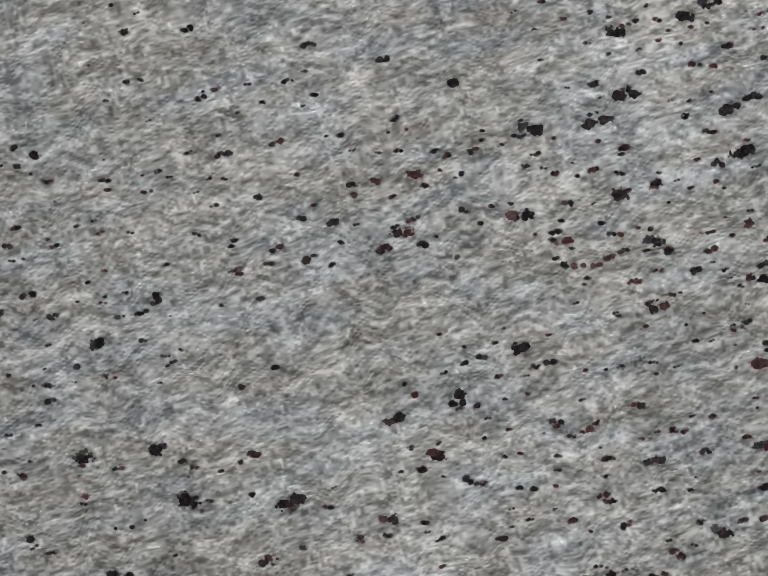
Give the GLSL for this texture, as a Shadertoy shader.

```glsl
const vec3 STONE = vec3(0.558, 0.559, 0.553);
const vec3 MICA = vec3(0.115, 0.108, 0.112);
const vec3 GARNET = vec3(0.25, 0.17, 0.175);
const float GRAIN_TILT = 0.26;
const float SPOT_TILT = 0.13;
const vec2 FINE_SCALE = vec2(150.0, 250.0);
const vec2 MEDIUM_SCALE = vec2(58.0, 125.0);
const vec2 COARSE_SCALE = vec2(17.0, 42.0);
const vec2 CLUSTER_SCALE = vec2(3.5, 8.0);
const float FINE_AMOUNT = 0.24;
const float MEDIUM_AMOUNT = 0.25;
const float COARSE_AMOUNT = 0.14;
const float BROAD_AMOUNT = 0.07;
const float FLECK_AMOUNT = 0.13;
const float SPOT_CELL = 0.07;
const float SPOT_SHARE = 0.42;
const float SPECK_CELL = 0.034;
const float SPECK_SHARE = 0.22;
const float SPOT_EDGE = 0.0022;

float hash(vec2 p) {
    return fract(sin(dot(p, vec2(127.1, 311.7))) * 43758.5453);
}

vec2 hash2(vec2 p) {
    return vec2(hash(p), hash(p + 57.3));
}

float noise(vec2 p) {
    vec2 i = floor(p), f = fract(p);
    f = f * f * (3.0 - 2.0 * f);
    float low = mix(hash(i), hash(i + vec2(1, 0)), f.x);
    float high = mix(hash(i + vec2(0, 1)), hash(i + vec2(1, 1)), f.x);
    return mix(low, high, f.y);
}

vec2 rotate(vec2 p, float angle) {
    float c = cos(angle), s = sin(angle);
    return vec2(c * p.x + s * p.y, c * p.y - s * p.x);
}

// Tilted, stretched grains at several sizes, with pale flecks
vec3 stone(vec2 p) {
    vec2 q = rotate(p, GRAIN_TILT);
    q += 0.012 * (vec2(noise(p * 24.0), noise(p * 24.0 + 31.0)) - 0.5);
    float shade = FINE_AMOUNT * (noise(q * FINE_SCALE) - 0.5)
                + MEDIUM_AMOUNT * (noise(q * MEDIUM_SCALE + 13.0) - 0.5)
                + COARSE_AMOUNT * (noise(q * COARSE_SCALE + 29.0) - 0.5)
                + BROAD_AMOUNT * (noise(q * 4.0 + 41.0) - 0.5);
    float fleck = smoothstep(0.80, 0.95, noise(q * vec2(90.0, 150.0) + 71.0));
    fleck *= smoothstep(0.4, 0.7, noise(q * 22.0 + 83.0));
    float warmth = 0.02 * (noise(q * vec2(12.0, 25.0) + 97.0) - 0.5);
    return STONE + shade + FLECK_AMOUNT * fleck + warmth * vec3(1.0, 0.3, -1.0);
}

// Ragged dark grains, strung together in short rows
vec3 addSpots(vec3 colour, vec2 p, float cell, float share, float seed) {
    vec2 home = floor(p / cell);
    float ragged = noise(p * 95.0 + seed) + noise(p * 210.0 + seed) - 1.0;
    float glint = 0.09 * (noise(p * 190.0 + 7.0) - 0.5);
    for (int j = -1; j <= 1; j++)
    for (int i = -1; i <= 1; i++) {
        vec2 id = home + vec2(i, j);
        vec2 centre = (id + hash2(id + seed)) * cell;
        float density = smoothstep(0.15, 0.85, noise(centre * CLUSTER_SCALE + seed));
        if (hash(id + seed + 3.7) > 2.0 * share * density) continue;
        float size = hash(id + seed + 9.1);
        float radius = cell * mix(0.07, 0.165, size * size);
        for (int k = 0; k < 3; k++) {
            vec2 key = id + seed + 17.3 * float(k + 1);
            if (k > 0 && hash(key + 5.0) > 0.3 + 0.4 * density) continue;
            vec2 offset = k == 0 ? vec2(0.0) : (hash2(key) - 0.5) * vec2(5.0, 1.6) * radius;
            float grain = radius * mix(0.65, 1.1, hash(key + 11.0));
            vec2 local = (p - centre - offset) * vec2(0.8, 1.15);
            float d = length(local) - grain + 0.75 * radius * ragged;
            float mask = smoothstep(SPOT_EDGE, -SPOT_EDGE, d);
            float halo = 0.16 * smoothstep(0.8 * radius, 0.0, d);
            float red = smoothstep(0.55, 1.0, hash(key + 19.0));
            float opacity = mix(0.65, 1.0, sqrt(hash(key + 23.0)));
            vec3 mineral = mix(MICA, GARNET, red) + glint;
            colour = mix(colour, mineral, max(mask * opacity, halo));
        }
    }
    return colour;
}

void mainImage(out vec4 fragColor, in vec2 fragCoord) {
    vec2 uv = fragCoord / iResolution.xy;
    vec2 p = fragCoord / iResolution.y;
    vec3 colour = stone(p);

    // Soft uneven daylight
    colour += 0.03 * (uv.y - 0.5) + 0.02 * exp(-40.0 * pow(uv.x - 0.85, 2.0));
    colour -= 0.05 * dot(uv - 0.5, uv - 0.5);

    // Small specks first, larger spots above them
    vec2 s = rotate(p, SPOT_TILT);
    colour = addSpots(colour, s, SPECK_CELL, SPECK_SHARE, 43.0);
    colour = addSpots(colour, s, SPOT_CELL, SPOT_SHARE, 11.0);
    fragColor = vec4(clamp(colour, 0.0, 1.0), 1.0);
}
```
